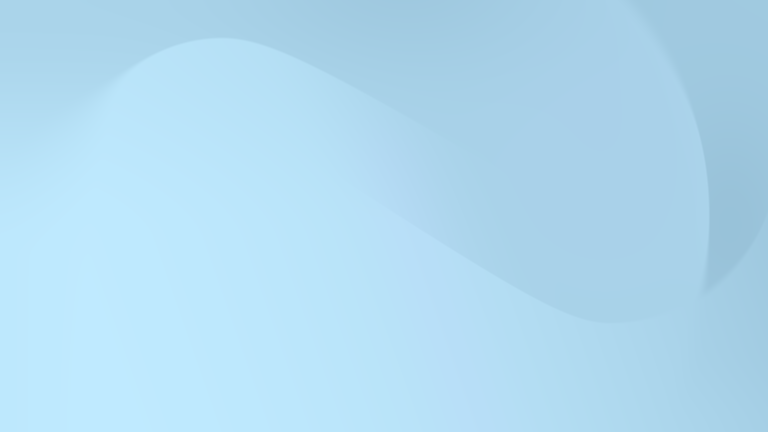
A WebGL 1 fragment shader for this background:

```glsl
precision highp float;
// Pale blue backdrop with soft overlapping translucent waves.

#define LIGHT vec3(0.75, 0.918, 1.0)
#define SHADE vec3(0.59, 0.752, 0.842)
#define LILAC vec3(0.006, -0.008, 0.006)
#define CREST vec2(0.514, 0.912)
#define TROUGH vec2(1.412, 0.252)
#define EDGE 0.003

uniform vec2 u_resolution;

// Soft round spot with separate radii.
float spot(vec2 p, vec2 centre, vec2 radius) {
  vec2 d = (p - centre) / radius;
  return exp(-dot(d, d));
}

// Signed distance to a hump with its apex at 0, positive inside:
// a quarter ellipse on the left, a hyperbolic slope on the right.
float hump(vec2 q, vec2 radius, float roundness, float slope) {
  float aspect = radius.x / radius.y;
  if (q.x < 0.0) {
    vec2 e = vec2(q.x, max(q.y + radius.y, 0.0)) / radius;
    return (1.0 - length(e)) * radius.x;
  }
  float fall = length(vec2(roundness, slope * q.x)) - roundness;
  return (-q.y - fall) * aspect;
}

// Shade of the layer behind the waves.
float backShade(vec2 p) {
  float left = 0.05 + 0.48 * smoothstep(0.4, 1.0, p.y);
  float shade = mix(left, 0.565, smoothstep(0.2, 1.1, p.x));
  return shade + 0.24 * spot(p, vec2(0.93, 1.06), vec2(0.36, 0.22));
}

// Shade of the bright layer, deepening upwards and to the right.
float frontShade(vec2 p) {
  float q = max(p.x + 0.35 * (p.y - 0.3), 0.0);
  return 0.225 * q * q + 0.11 * smoothstep(0.45, 0.95, p.y);
}

void main() {
  vec2 p = gl_FragCoord.xy / u_resolution * vec2(16.0 / 9.0, 1.0);
  float back = backShade(p);
  float front = frontShade(p);

  // Right-hand arc: darker beyond it, with a thin light rim.
  float t = p.y - 0.5;
  float beyond = p.x - (1.642 - (0.57 + 0.4 * t) * t * t);
  float arcBlur = EDGE + 0.03 * smoothstep(0.1, 0.42, abs(p.y - 0.58));
  float outer = smoothstep(-arcBlur, arcBlur, beyond);
  float depth = 0.2 + 0.19 * spot(p, vec2(1.69, 0.48), vec2(0.16, 0.25));
  float rim = 0.05 * exp(-abs(beyond) * 28.0) * (1.0 - outer);
  back += depth * outer - rim * smoothstep(0.3, 0.5, p.y);

  // Crest wave, dissolving into the back layer towards the right.
  float crest = hump(p - CREST, vec2(0.4, 0.47), 0.09, 0.6);
  float leftFade = 1.0 - smoothstep(0.08, 0.45, p.x);
  float crestBlur = EDGE + 0.14 * leftFade * (1.0 - smoothstep(0.6, 0.9, p.y));
  float inside = smoothstep(-crestBlur, crestBlur, crest);
  float dissolve = smoothstep(0.7, 1.2, p.x + 0.4 * (p.y - 0.6));
  float shade = mix(back, mix(front, back, dissolve), inside);

  // Trough wave: the bright layer returns below it.
  float trough = hump(TROUGH - p, vec2(0.39, 0.395), 0.085, 0.66);
  float troughBlur = EDGE + 0.009 * spot(p, vec2(1.64, 0.32), vec2(0.12));
  float below = 1.0 - smoothstep(-troughBlur, troughBlur, trough);
  below *= smoothstep(0.6, 0.95, p.x);
  float lowShade = front + 0.04 * outer * smoothstep(0.0, 0.2, p.y);
  shade = mix(shade, lowShade, below);

  // Faint lilac tints.
  float streak = (p.x + 0.33 * p.y - 1.11) / 0.1;
  float tint = exp(-streak * streak) * (1.0 - smoothstep(0.6, 0.8, p.y));
  tint += 0.8 * spot(p, vec2(1.4, 0.68), vec2(0.25, 0.3)) * (1.0 - outer);

  gl_FragColor = vec4(mix(LIGHT, SHADE, shade) + LILAC * tint, 1.0);
}
```
